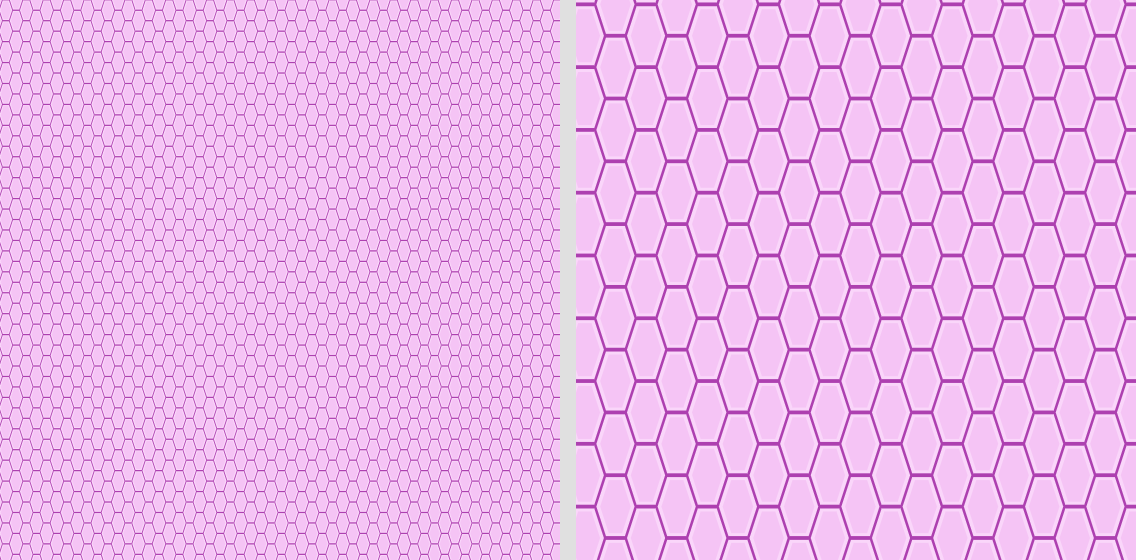
Left: the whole. Right: its middle third, enlarged.
Write a WebGL 2 fragment shader that draws this pattern.

```glsl
#version 300 es
precision highp float;
// Draws a fine mesh of upright pink hexagons with thin purple outlines.

uniform vec2 u_resolution;
out vec4 fragColor;

// Layout, in units of the canvas
const vec2 REPEATS = vec2(27.43, 26.76);      // repeats across and down
const vec2 FIRST_CELL = vec2(0.0287, 0.0288); // centre of one hexagon
const float BAR_WIDTH = 0.00225;              // level edges
const float SLANT_WIDTH = 0.00152;            // sloping edges
const float RIM_REACH = 0.0029;               // pale rim, from the edge centre

// Colours
const vec3 FILL = vec3(0.96, 0.77, 0.96);
const vec3 RIM = vec3(0.98, 0.84, 0.98);
const vec3 LINE = vec3(0.68, 0.25, 0.69);

// Distances inward from the sloping (x) and level (y) edges of a hexagon.
// The widest points lie at a third of the period, the level edge ends at a sixth.
vec2 edgeDistances(vec2 p, vec2 period) {
    vec2 q = abs(p);
    vec2 normal = normalize(vec2(period.y * 0.5, period.x / 6.0));
    float slant = dot(vec2(period.x / 3.0 - q.x, -q.y), normal);
    return vec2(slant, period.y * 0.5 - q.y);
}

// Offset from the nearest centre of a rectangular lattice
vec2 wrap(vec2 p, vec2 period) {
    return (fract(p / period + 0.5) - 0.5) * period;
}

// Share of a pixel covered by a line of the given width
float lineCoverage(float d, float width, float pixel) {
    float h = 0.5 * width;
    float nearSide = clamp(0.5 + (h - d) / pixel, 0.0, 1.0);
    float farSide = clamp(0.5 + (h + d) / pixel, 0.0, 1.0);
    return max(nearSide + farSide - 1.0, 0.0);
}

void main() {
    float pixel = 1.0 / min(u_resolution.x, u_resolution.y);
    vec2 p = gl_FragCoord.xy * pixel - FIRST_CELL;
    vec2 period = 1.0 / REPEATS;

    // Two interleaved lattices; keep the cell that holds this point
    vec2 even = edgeDistances(wrap(p, period), period);
    vec2 odd = edgeDistances(wrap(p - 0.5 * period, period), period);
    vec2 d = min(even.x, even.y) > min(odd.x, odd.y) ? even : odd;
    d = max(d, 0.0);

    // Pale rim inside each cell
    float nearest = min(d.x, d.y);
    float rim = clamp(0.5 + (RIM_REACH - nearest) / pixel, 0.0, 1.0);
    vec3 colour = mix(FILL, RIM, rim);

    // Outlines, with heavier level bars
    float slant = lineCoverage(d.x, SLANT_WIDTH, pixel);
    float bar = lineCoverage(d.y, BAR_WIDTH, pixel);
    colour = mix(colour, LINE, max(slant, bar));

    fragColor = vec4(colour, 1.0);
}
```
